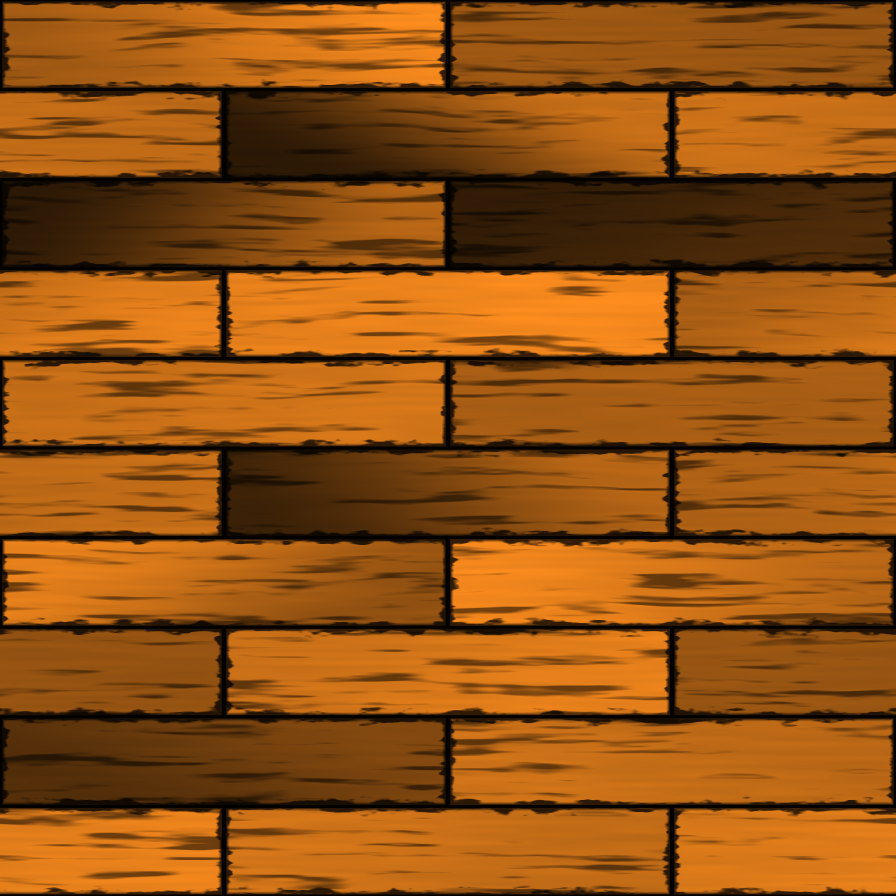
Give the GLSL for this texture, as a three.js fragment shader.

```glsl
varying vec2 vUv;

const vec2 PLANKS = vec2(2.0, 10.0);
const float ROW_SHIFT = 0.5;
const vec3 WOOD_COLOR = vec3(1.0, 0.555, 0.118);
const vec3 JOINT_COLOR = vec3(0.008, 0.004, 0.0);
const float LIGHT_TONE = 1.03;
const float DIM_TONE = 0.53;
const float BURNT_DROP = 0.36;
const float TONE_TILT = 0.5;
const vec2 GRAIN_SCALE = vec2(9.0, 150.0);
const float GRAIN_DEPTH = 0.55;
const float GRAIN_WARP = 0.007;
const vec2 WEAR_SCALE = vec2(45.0, 190.0);
const float WEAR_REACH = 0.0075;
const vec2 JOINT_HALF = vec2(0.0019, 0.0010);
const float JOINT_SOFTNESS = 0.0034;
const float FRINGE_SOFTNESS = 0.0048;

float hash(vec2 p) {
  vec3 q = fract(vec3(p.xyx) * 0.1031);
  q += dot(q, q.yzx + 33.33);
  return fract((q.x + q.y) * q.z);
}

float noise(vec2 p) {
  vec2 cell = floor(p);
  vec2 f = fract(p);
  f = f * f * (3.0 - 2.0 * f);
  float low = mix(hash(cell), hash(cell + vec2(1.0, 0.0)), f.x);
  float high = mix(hash(cell + vec2(0.0, 1.0)), hash(cell + 1.0), f.x);
  return mix(low, high, f.y);
}

float fbm(vec2 p) {
  float sum = 0.0;
  float weight = 0.55;
  for (int i = 0; i < 3; i++) {
    sum += weight * noise(p);
    p = p * vec2(2.1, 1.7) + vec2(17.3, 9.7);
    weight *= 0.5;
  }
  return sum / 0.9625;
}

// Shade at one end of a plank, evenly spread with a few burnt ends
float endTone(vec2 id, float side) {
  float h = hash(id * 7.0 + vec2(side * 31.0 + 5.0, 13.0));
  return mix(LIGHT_TONE, DIM_TONE, h) - BURNT_DROP * smoothstep(0.86, 0.97, h);
}

float plankTone(vec2 id, vec2 local) {
  float tilt = TONE_TILT * (hash(id + 41.0) * 2.0 - 1.0);
  float along = clamp(local.x + tilt * (local.y - 0.5), 0.0, 1.0);
  float tone = mix(endTone(id, 0.0), endTone(id, 1.0), smoothstep(0.0, 1.0, along));
  return min(tone, 1.0);
}

// Thin tapered streaks running along the plank
float grainStreaks(vec2 p) {
  p.y += GRAIN_WARP * (noise(p * vec2(7.0, 16.0)) - 0.5);
  float streak = smoothstep(0.56, 0.82, fbm(p * GRAIN_SCALE));
  float fine = noise(p * GRAIN_SCALE * vec2(1.3, 1.4) + 70.0);
  return clamp(streak + 0.14 * fine, 0.0, 1.0);
}

// Dark gap with a soft ragged fringe eating into the wood
float jointMask(vec2 local, vec2 p) {
  vec2 edge = min(local, 1.0 - local) / PLANKS - JOINT_HALF;
  float rough = smoothstep(0.35, 0.95, fbm(p * WEAR_SCALE + 23.0));
  float gap = min(edge.x, edge.y);
  float core = 1.0 - smoothstep(0.0, JOINT_SOFTNESS, gap);
  float fringe = 1.0 - smoothstep(0.0, FRINGE_SOFTNESS, gap - WEAR_REACH * rough);
  return max(core, 0.8 * fringe);
}

void main() {
  // Staggered rows, with planks wrapping around the sides
  vec2 grid = vUv * PLANKS;
  float row = floor(grid.y);
  grid.x += ROW_SHIFT * (1.0 - mod(row, 2.0));
  vec2 id = vec2(mod(floor(grid.x), PLANKS.x), mod(row, PLANKS.y));
  vec2 local = fract(grid);

  // Each plank samples its own piece of wood
  vec2 shift = 20.0 * vec2(hash(id + 3.0), hash(id + 19.0));
  vec2 p = local / PLANKS + shift;

  vec3 color = WOOD_COLOR * plankTone(id, local);
  color *= 1.0 - GRAIN_DEPTH * grainStreaks(p);
  color = mix(color, JOINT_COLOR, jointMask(local, p));
  gl_FragColor = vec4(color, 1.0);
}
```
